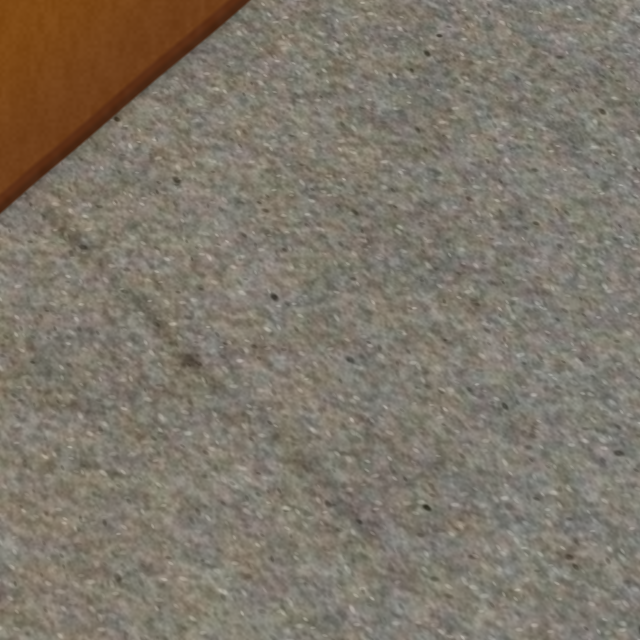
Reproduce this texture procedurally as a Shadertoy shader.

```glsl
const vec3 CARPET = vec3(0.497, 0.477, 0.435);
const vec3 WOOD_LIT = vec3(0.49, 0.285, 0.085);
const vec3 WOOD_DIM = vec3(0.43, 0.245, 0.105);
const vec3 WOOD_RIM = vec3(0.28, 0.15, 0.075);
const vec2 RIM_START = vec2(0.0, 0.668);
const vec2 RIM_NORMAL = vec2(-0.648, 0.762);

float hash(vec2 p) {
    vec3 q = fract(vec3(p.xyx) * 0.1031);
    q += dot(q, q.yzx + 33.33);
    return fract((q.x + q.y) * q.z);
}

vec2 hash2(vec2 p) {
    return vec2(hash(p + 17.3), hash(p + 71.9));
}

vec2 rotate(vec2 p, float angle) {
    float c = cos(angle), s = sin(angle);
    return vec2(c * p.x + s * p.y, c * p.y - s * p.x);
}

// Value noise, centred on zero
float noise(vec2 p) {
    vec2 i = floor(p), f = fract(p);
    f = f * f * (3.0 - 2.0 * f);
    float low = mix(hash(i), hash(i + vec2(1, 0)), f.x);
    float high = mix(hash(i + vec2(0, 1)), hash(i + vec2(1, 1)), f.x);
    return mix(low, high, f.y) - 0.5;
}

// Sparse soft ellipses, tilted around a main direction
float flecks(vec2 p, float density, float tilt, float spread, vec2 radius) {
    vec2 cell = floor(p);
    float cover = 0.0;
    for (int y = -1; y <= 1; y++)
    for (int x = -1; x <= 1; x++) {
        vec2 id = cell + vec2(x, y);
        float present = step(hash(id + 5.7), density);
        float angle = tilt + spread * (hash(id + 43.1) - 0.5);
        float size = mix(0.6, 1.2, hash(id + 29.5));
        vec2 d = rotate(p - id - hash2(id), angle) / (radius * size);
        float strength = mix(0.4, 1.0, hash(id + 91.3));
        cover = max(cover, present * strength * (1.0 - smoothstep(0.3, 1.2, length(d))));
    }
    return cover;
}

// Soft dark fold along a wavering segment
float crease(vec2 p, vec2 a, vec2 b, float width) {
    vec2 ab = b - a;
    p += 0.014 * vec2(noise(p * 14.0), noise(p * 14.0 + 40.0));
    float t = clamp(dot(p - a, ab) / dot(ab, ab), 0.0, 1.0);
    float d = length(p - a - ab * t) / width;
    return exp(-d * d);
}

vec3 carpet(vec2 uv) {
    // Tufts grow toward the near edge of the floor
    vec2 p = uv * (1.0 + 0.22 * uv.y);
    vec2 q = rotate(p, -0.5);

    float tone = 0.125 * noise(q * vec2(62.0, 105.0));
    tone += 0.105 * noise(rotate(p, -0.95) * vec2(115.0, 170.0) + 31.0);
    tone += 0.055 * noise(p * 215.0 + 11.0);
    tone += 0.045 * noise(q * vec2(16.0, 22.0) + 7.0);
    tone += 0.035 * noise(uv * 5.0 + 3.0);

    tone += 0.13 * flecks(p * 52.0, 0.30, -0.5, 1.4, vec2(0.42, 0.22));
    tone -= 0.10 * flecks(p * 46.0 + 60.0, 0.22, -0.75, 1.4, vec2(0.38, 0.20));
    tone -= 0.22 * flecks(p * 24.0 + 90.0, 0.035, -0.6, 1.2, vec2(0.22, 0.14));

    // Worn folds running down to the right
    tone -= 0.065 * crease(uv, vec2(0.08, 0.67), vec2(0.30, 0.44), 0.019);
    tone -= 0.065 * crease(uv, vec2(0.30, 0.44), vec2(0.58, 0.17), 0.017);
    tone -= 0.025 * crease(uv, vec2(0.38, 0.68), vec2(0.58, 0.43), 0.018);
    tone -= 0.025 * crease(uv, vec2(0.09, 0.43), vec2(0.19, 0.27), 0.016);

    // Warm on the left, cooler on the right, with faint stray hues
    vec3 color = CARPET + tone;
    color += vec3(0.008, 0.0, -0.010) * (1.0 - 2.0 * uv.x);
    color += vec3(0.035, -0.012, -0.008) * noise(p * 38.0 + 80.0);
    color += vec3(-0.012, -0.004, 0.045) * noise(p * 27.0 + 120.0);
    return color;
}

vec3 wood(vec2 uv, float inset) {
    vec3 color = mix(WOOD_DIM, WOOD_LIT, smoothstep(0.03, 0.22, inset));
    color += 0.025 * noise(uv * vec2(95.0, 28.0));
    color += 0.025 * noise(uv * 180.0);
    vec3 rim = WOOD_RIM + 0.03 * noise(uv * 90.0);
    rim += vec3(0.07, 0.03, 0.01) * smoothstep(0.006, 0.016, inset);
    return mix(rim, color, smoothstep(0.019, 0.027, inset));
}

void mainImage(out vec4 fragColor, in vec2 fragCoord) {
    vec2 uv = fragCoord / iResolution.xy;
    float inset = dot(uv - RIM_START, RIM_NORMAL);
    inset += 0.004 * noise(uv * 9.0);

    // Contact shadow beside the wooden rim
    float shadow = exp(-max(-inset, 0.0) / 0.012);
    vec3 color = carpet(uv) * (1.0 - 0.22 * shadow);
    color = mix(color, wood(uv, inset), smoothstep(-0.002, 0.003, inset));
    fragColor = vec4(clamp(color, 0.0, 1.0), 1.0);
}
```
